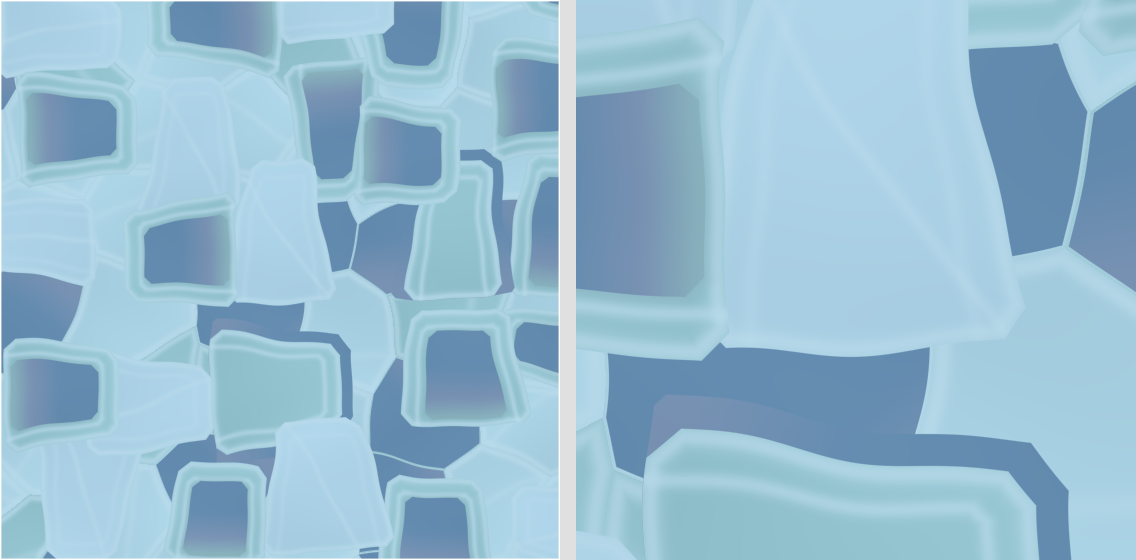
Left: the whole. Right: its middle third, enlarged.
Write a WebGL 2 fragment shader that draws this texture.

```glsl
#version 300 es
precision highp float;
// Carved ice: cellular facets and dark hollows form a base layer,
// then tapered blocks in quarter turns are painted over it, each one
// with a recessed window, a dark outline on three sides or a pale face.

uniform vec2 u_resolution;
out vec4 fragColor;

const vec3 TEAL = vec3(0.575, 0.76, 0.81);
const vec3 PALE = vec3(0.66, 0.82, 0.89);
const vec3 DEEP = vec3(0.385, 0.545, 0.685);
const vec3 SLATE = vec3(0.47, 0.57, 0.70);
const vec3 MURK = vec3(0.52, 0.68, 0.72);
const vec3 GLINT = vec3(0.73, 0.86, 0.92);

vec3 hash3(vec2 p) {
  vec3 q = vec3(dot(p, vec2(127.1, 311.7)), dot(p, vec2(269.5, 183.3)), dot(p, vec2(419.2, 371.9)));
  return fract(sin(q) * 43758.55);
}

// Coverage of the inside of a distance field, blurred over a given width.
float fill(float d, float blur) {
  return 1.0 - smoothstep(-blur, blur, d);
}

float ridge(float d, float width) {
  return exp(-d * d / (width * width));
}

// Trapezoid narrowing towards +y, with cut corners.
float taperedBox(vec2 p, vec2 size, float taper, float cut) {
  float side = abs(p.x) - size.x * (1.0 - taper * p.y / size.y);
  float cap = abs(p.y) - size.y;
  side *= inversesqrt(1.0 + pow(taper * size.x / size.y, 2.0));
  return max(max(side, cap), (side + cap + cut) * 0.707);
}

// Cellular base: flat facets with bright seams, some of them dark hollows.
vec3 facets(vec2 uv, float px) {
  const float SCALE = 6.0;
  vec2 p = uv * SCALE, home = floor(p), toSeed = vec2(0.0), id = home;
  float nearest = 9.0, edge = 9.0;
  for (int j = -2; j <= 2; j++)
    for (int i = -2; i <= 2; i++) {
      vec2 c = home + vec2(i, j);
      vec2 r = c + 0.1 + 0.8 * hash3(c).xy - p;
      if (dot(r, r) < nearest) { nearest = dot(r, r); toSeed = r; id = c; }
    }
  for (int j = -2; j <= 2; j++)
    for (int i = -2; i <= 2; i++) {
      vec2 c = home + vec2(i, j);
      vec2 r = c + 0.1 + 0.8 * hash3(c).xy - p;
      if (c != id) edge = min(edge, dot(0.5 * (r + toSeed), normalize(r - toSeed)));
    }
  edge /= SCALE;
  vec3 h = hash3(id + 31.0);
  float angle = 6.283 * h.y;
  float slope = dot(toSeed, vec2(cos(angle), sin(angle)));
  vec3 ice = mix(TEAL, PALE, step(0.42, h.x)) + 0.035 * slope;
  ice = mix(ice, GLINT, 0.35 * ridge(slope - 0.1, 0.05) * step(0.5, h.z));
  ice = mix(ice, GLINT, 0.65 * ridge(edge - 0.006, 0.006));
  vec3 hollow = mix(DEEP, SLATE, smoothstep(-0.1, 0.5, slope));
  return mix(ice, hollow, step(h.z, 0.2) * fill(0.002 - edge, px));
}

vec3 paintBlock(vec3 under, vec2 uv, vec2 cell, float px) {
  vec3 h = hash3(cell + 7.0), k = hash3(cell + 53.0);
  vec2 p = uv - (cell + 0.2 + 0.6 * h.xy) * 0.22;

  // Quarter turn with a slight tilt and shear
  float turn = 1.5708 * floor(4.0 * h.z) + 0.12 * (k.x - 0.5);
  p = mat2(cos(turn), -sin(turn), sin(turn), cos(turn)) * p;
  p.x += 0.25 * (k.y - 0.5) * p.y;
  vec2 size = vec2(0.068, 0.085) + vec2(0.036, 0.045) * k.yx;
  float taper = 0.06 + 0.25 * k.x;
  float kind = fract(k.z + 0.37 * cell.x + 0.29 * cell.y);
  float body = taperedBox(p, size, taper, 0.018);
  float along = p.y / size.y;
  vec3 col = under;

  // Dark outline, open at the wide end
  if (kind > 0.42 && kind < 0.74) {
    float gap = taperedBox(p, size + 0.019, taper, 0.026);
    gap = max(gap, -p.y - size.y);
    col = mix(col, mix(SLATE, DEEP, smoothstep(-1.0, 0.2, along)), fill(gap, px));
  }

  // Face with a soft bevel and a bright inner ridge
  float isPale = step(0.74, kind);
  vec3 face = mix(TEAL, PALE + vec3(0.012, 0.0, 0.012), isPale) + 0.018 * along;
  face = mix(face, PALE, 0.45 * smoothstep(-0.022, 0.0, body));
  float inner = taperedBox(p + vec2(0.0, 0.02), size - vec2(0.024, 0.01), taper, 0.008);
  face = mix(face, GLINT, (0.6 - 0.3 * isPale) * ridge(inner, 0.005));
  face = mix(face, GLINT, 0.6 * ridge(body + 0.005, 0.005));
  face = mix(face, GLINT, 0.45 * isPale * ridge(p.x + (k.x - 0.3) * p.y, 0.005));
  col = mix(col, face, fill(body, px));

  // Recessed window that fades out at its open end
  if (kind <= 0.42) {
    float window = taperedBox(p + vec2(0.0, 0.012), size * vec2(0.62, 0.76), taper, 0.012);
    vec3 depth = mix(SLATE, DEEP, smoothstep(-0.6, 0.1, along));
    depth = mix(mix(TEAL, MURK, 0.8), depth, smoothstep(-0.92, -0.45, along));
    col = mix(col, MURK, 0.4 * fill(window - 0.004, 0.007));
    col = mix(col, depth, fill(window, px));
  }
  return col;
}

void main() {
  vec2 uv = gl_FragCoord.xy / u_resolution;
  float px = 0.8 / min(u_resolution.x, u_resolution.y);
  vec2 bent = uv + 0.004 * sin(uv.yx * 23.0 + vec2(0.5, 2.1)) + 0.002 * sin(uv.yx * 51.0 + 1.3);

  vec3 col = facets(bent, px);
  for (int i = 0; i < 25; i++) {
    int n = (i * 7) % 25; // scattered painting order
    col = paintBlock(col, bent, vec2(n % 5, n / 5), px);
  }
  col += 0.007 * sin(uv.x * 19.0 + 2.0 * sin(uv.y * 13.0)) * sin(uv.y * 17.0 + 0.8);

  // Thin white margin
  vec2 rim = min(uv, 1.0 - uv);
  col = mix(col, vec3(1.0), fill(min(rim.x, rim.y) - 0.0025, px));
  fragColor = vec4(col, 1.0);
}
```
